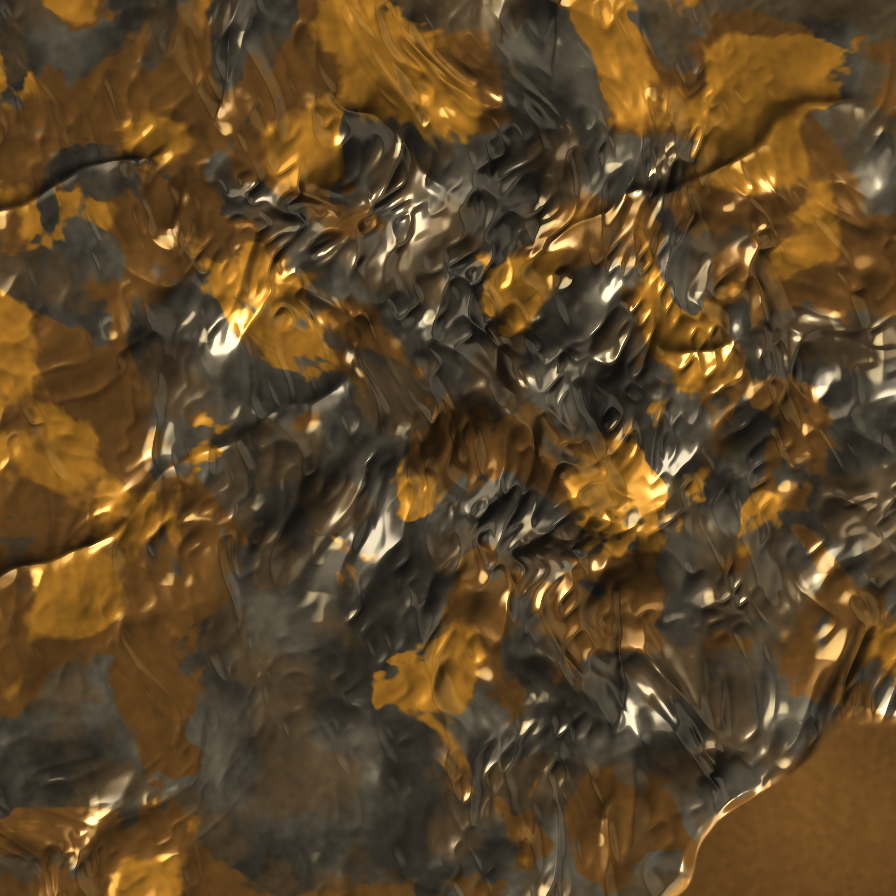
A three.js fragment shader for this texture:

```glsl
// Crumpled, rust-stained metal foil with creases and sharp glints.
varying vec2 vUv;

float hash(vec2 p) {
  vec3 q = fract(vec3(p.xyx) * 0.1031);
  q += dot(q, q.yzx + 33.33);
  return fract((q.x + q.y) * q.z);
}

float noise(vec2 p) {
  vec2 i = floor(p), f = fract(p);
  f = f * f * f * (f * (f * 6.0 - 15.0) + 10.0);
  return mix(mix(hash(i), hash(i + vec2(1, 0)), f.x),
             mix(hash(i + vec2(0, 1)), hash(i + vec2(1, 1)), f.x), f.y);
}

const mat2 TURN = mat2(0.8, 0.6, -0.6, 0.8);

float fbm(vec2 p) {
  float sum = 0.0, gain = 0.5;
  for (int i = 0; i < 5; i++) {
    sum += gain * noise(p);
    p = TURN * p * 2.03 + 17.0;
    gain *= 0.52;
  }
  return sum;
}

float blob(vec2 p, vec2 center, float tightness) {
  vec2 d = p - center;
  return exp(-tightness * dot(d, d));
}

vec2 warp(vec2 p, float scale, float amount) {
  return p + amount * (vec2(noise(p * scale), noise(p * scale + 41.0)) - 0.5);
}

// Groove profile along a segment
float crease(vec2 p, vec2 a, vec2 b) {
  vec2 ab = b - a;
  float t = clamp(dot(p - a, ab) / dot(ab, ab), 0.0, 1.0);
  vec2 d = p - a - ab * t;
  return exp(-sqrt(dot(d, d) + 0.00001) / 0.011);
}

float creases(vec2 p) {
  float broken = 0.3 + 0.7 * smoothstep(0.25, 0.6, noise(p * 13.0 + 5.0));
  p = warp(warp(p, 9.0, 0.05), 24.0, 0.022);
  float c = crease(p, vec2(0.62, 1.0), vec2(0.60, 0.72));
  c = max(c, crease(p, vec2(0.60, 0.72), vec2(0.69, 0.44)));
  c = max(c, crease(p, vec2(0.69, 0.44), vec2(0.70, 0.08)));
  c = max(c, crease(p, vec2(0.0, 0.34), vec2(0.26, 0.52)));
  c = max(c, crease(p, vec2(0.26, 0.52), vec2(0.42, 0.63)));
  c = max(c, crease(p, vec2(0.27, 1.0), vec2(0.20, 0.74)));
  c = max(c, crease(p, vec2(0.62, 0.72), vec2(0.96, 0.88)));
  c = max(c, crease(p, vec2(0.66, 0.62), vec2(1.0, 0.62)));
  c = max(c, crease(p, vec2(0.40, 0.88), vec2(0.60, 0.73)));
  return broken * max(c, crease(p, vec2(0.0, 0.75), vec2(0.2, 0.85)) * 0.7);
}

// Smooth sheet lying over the lower right corner
float flap(vec2 p) {
  float x = 1.0 - p.x;
  return smoothstep(-0.006, 0.016, 0.2 - p.y - 3.0 * x * x + 0.04 * (noise(p * 14.0) - 0.5));
}

float height(vec2 p) {
  vec2 d = (p - vec2(0.66, 0.50)) * vec2(1.1, 0.8);
  float crumple = 0.34 + 0.85 * exp(-5.0 * dot(d, d));
  crumple -= 0.4 * blob(p, vec2(0.33, 0.17), 25.0) + 0.5 * blob(p, vec2(0.85, 0.97), 35.0);
  crumple += 0.45 * blob(p, vec2(0.36, 0.73), 40.0);
  vec2 q = warp(warp(p, 6.0, 0.07), 15.0, 0.022);
  q = TURN * (q * vec2(8.5, 6.0));
  float folds = 0.45, gain = 0.5;
  for (int i = 0; i < 4; i++) {
    float n = 2.0 * noise(q) - 1.0;
    folds -= gain * sqrt(n * n + 0.025);
    q = TURN * q * 1.9 + 9.0;
    gain *= 0.5;
  }
  float relief = 0.062 * folds * crumple - 0.009 * creases(p);
  return mix(relief, 0.004 * noise(p * 9.0), flap(p));
}

void main() {
  vec2 p = vUv;
  float e = 0.0025, h = height(p);
  vec2 slope = vec2(height(p + vec2(e, 0)) - h, height(p + vec2(0, e)) - h) / e;
  vec3 normal = normalize(vec3(-slope, 1.0));
  float corner = flap(p);

  // Rust stains over grey metal
  float stain = fbm(warp(p, 9.0, 0.07) * 10.0 + 3.0);
  stain += 0.12 * blob(p, vec2(0.10, 0.66), 11.0) + 0.12 * blob(p, vec2(0.42, 0.91), 28.0);
  stain += 0.12 * blob(p, vec2(0.92, 0.74), 28.0) + 0.14 * blob(p, vec2(0.10, 0.25), 50.0);
  stain -= 0.15 * blob(p, vec2(0.36, 0.22), 14.0) + 0.12 * blob(p, vec2(0.08, 0.92), 60.0);
  stain += 0.13 * exp(-p.y * 35.0) - 0.12 * blob(p, vec2(0.85, 0.97), 40.0);
  float rust = max(smoothstep(0.52, 0.57, stain), corner);
  float ochre = smoothstep(0.57, 0.68, stain + 0.7 * (noise(p * 12.0 + 60.0) - 0.6));
  vec3 metal = mix(vec3(0.19, 0.172, 0.14), vec3(0.34, 0.31, 0.25), smoothstep(0.3, 0.75, fbm(p * 13.0 + 20.0)));
  metal = mix(metal, vec3(0.33, 0.245, 0.14), 0.55 * smoothstep(0.45, 0.6, fbm(p * 16.0 + 70.0)));
  vec3 stained = mix(vec3(0.37, 0.25, 0.115), vec3(0.62, 0.42, 0.14), ochre * (1.0 - corner));
  vec3 color = mix(metal, stained, rust);
  color *= 0.94 + 0.12 * noise(TURN * p * 130.0);

  // Soft shading and dark folds
  float diffuse = max(dot(normal, normalize(vec3(-0.45, 0.5, 0.75))), 0.0);
  color *= 0.28 + 0.9 * diffuse * diffuse + 0.25 * diffuse;
  color *= 1.0 - 0.45 * creases(p) * (1.0 - corner);
  color *= 1.0 + 0.3 * corner * blob(p, vec2(0.92, 0.1), 90.0);

  // Mirror-like glints from two lamps
  vec3 bounce = reflect(vec3(0, 0, -1), normal);
  float key = dot(bounce, normalize(vec3(-0.5, 0.65, 0.5)));
  float side = dot(bounce, normalize(vec3(0.75, 0.25, 0.5)));
  vec3 tint = mix(vec3(0.80, 0.74, 0.62), vec3(0.84, 0.66, 0.38), rust * 0.7);
  color += tint * (0.24 * smoothstep(0.74, 0.98, key) + 0.17 * smoothstep(0.77, 0.98, side));
  color += vec3(0.52, 0.49, 0.42) * smoothstep(0.9, 0.98, key) * smoothstep(0.4, 0.65, noise(p * 24.0));
  color += vec3(0.40, 0.36, 0.25) * smoothstep(0.66, 0.85, key) * smoothstep(0.72, 0.88, noise(p * 48.0));
  gl_FragColor = vec4(color, 1.0);
}
```
